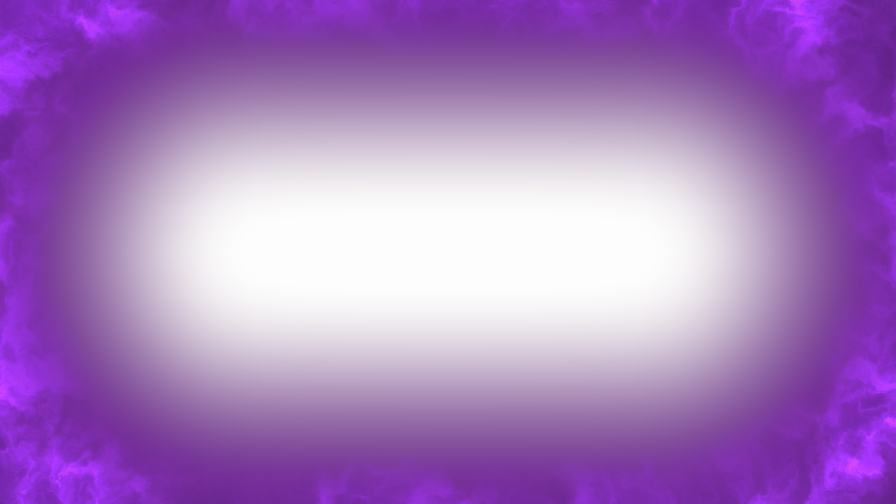
Reproduce this background procedurally as a Shadertoy shader.

```glsl
// Soft white capsule of light framed by violet, electric nebula clouds.

#define CORE_HALF_LENGTH 0.385
#define CORE_ROUNDING 0.012
#define CLOUD_SCALE 6.0
#define CLOUD_WARP 0.9
#define OCTAVE_DECAY 0.6
#define WHITE vec3(0.992, 0.992, 0.994)
#define PURPLE vec3(0.475, 0.19, 0.605)
#define DEEP_VIOLET vec3(0.43, 0.14, 0.62)
#define BRIGHT_VIOLET vec3(0.63, 0.20, 0.98)
#define HOT_PINK vec3(0.98, 0.32, 0.80)

float hash(vec2 cell) {
    vec3 q = fract(vec3(cell.xyx) * 0.1031);
    q += dot(q, q.yzx + 33.33);
    return fract((q.x + q.y) * q.z);
}

float valueNoise(vec2 p) {
    vec2 cell = floor(p);
    vec2 f = fract(p);
    f = f * f * (3.0 - 2.0 * f);
    float low = mix(hash(cell), hash(cell + vec2(1, 0)), f.x);
    float high = mix(hash(cell + vec2(0, 1)), hash(cell + vec2(1, 1)), f.x);
    return mix(low, high, f.y);
}

// Returns the smooth sum in x and the sharp, filament-like sum in y.
vec2 fractalNoise(vec2 p) {
    vec2 sum = vec2(0.0);
    float weight = 1.0 - OCTAVE_DECAY;
    for (int i = 0; i < 6; i++) {
        float n = valueNoise(p);
        float ridge = 1.0 - abs(2.0 * n - 1.0);
        sum += weight * vec2(n, ridge * ridge);
        p = mat2(1.6, 1.2, -1.2, 1.6) * p + 17.3;
        weight *= OCTAVE_DECAY;
    }
    return sum;
}

// Distance from a horizontal segment with softened ends.
float coreDistance(vec2 p) {
    float beyond = abs(p.x) - CORE_HALF_LENGTH;
    float softX = 0.5 * (beyond + sqrt(beyond * beyond + CORE_ROUNDING));
    return length(vec2(softX, p.y));
}

void mainImage(out vec4 fragColor, in vec2 fragCoord) {
    vec2 p = (fragCoord - 0.5 * iResolution.xy) / iResolution.y;
    float d = coreDistance(p);

    // Light falls off at a different rate in each channel, giving a mauve rim
    vec3 falloff = smoothstep(vec3(0.06, 0.06, 0.05), vec3(0.45, 0.49, 0.42), vec3(d));
    vec3 color = mix(WHITE, PURPLE, falloff);

    // Warped clouds: broad billows carry thin bright filaments
    vec2 q = p * CLOUD_SCALE + 40.0;
    vec2 warp = vec2(fractalNoise(q).x, fractalNoise(q + 9.2).x) - 0.48;
    vec2 cloud = fractalNoise(q + CLOUD_WARP * warp);
    float billow = smoothstep(0.30, 0.62, cloud.x);
    float filament = smoothstep(0.28, 0.72, cloud.y);

    // Haze, wisps and rare hot sparks grow toward the border
    float edge = smoothstep(0.38, 0.60, d);
    float glow = billow * (0.45 + 0.85 * filament);
    color = mix(color, DEEP_VIOLET, 0.8 * edge);
    color = mix(color, BRIGHT_VIOLET, edge * min(glow, 1.0));
    color *= 1.0 + 0.45 * edge * (cloud.y - 0.45);
    float spark = smoothstep(0.78, 1.20, glow) * smoothstep(0.47, 0.62, d);
    color = mix(color, HOT_PINK, 0.6 * spark * spark);

    fragColor = vec4(min(color, 1.0), 1.0);
}
```
